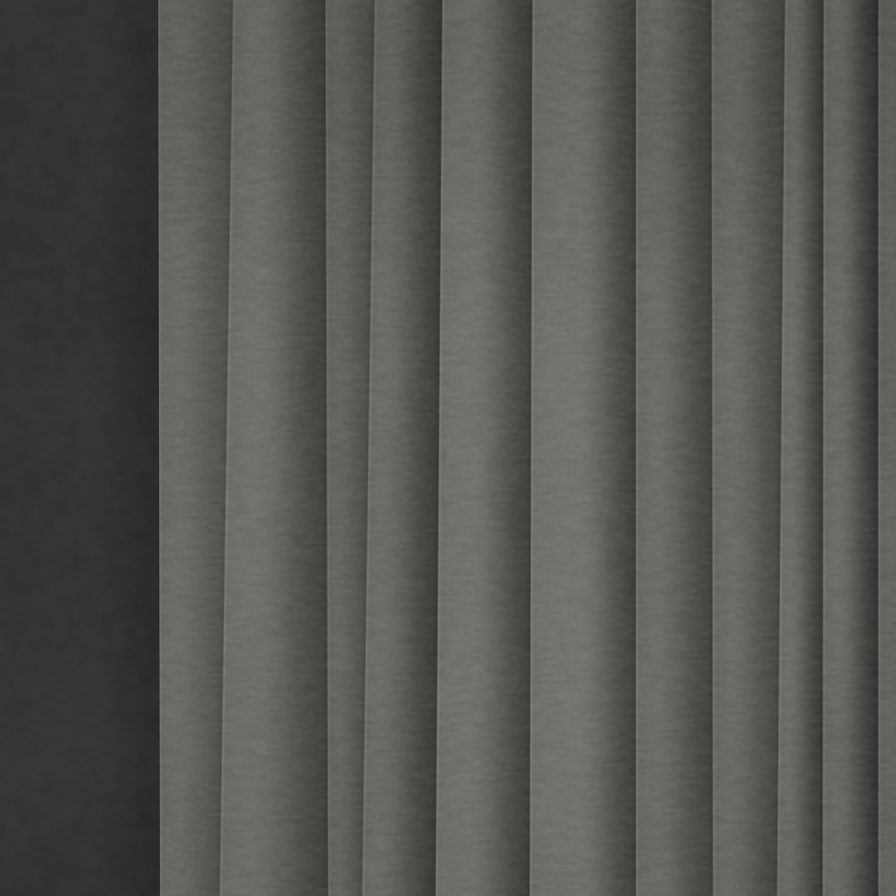
Give the GLSL for this texture, as a three.js fragment shader.

```glsl
// Grey pleated curtain hanging beside a dark plaster wall.
varying vec2 vUv;

float hash(vec2 p) {
  vec3 q = fract(p.xyx * vec3(0.1031, 0.1030, 0.0973));
  q += dot(q, q.yzx + 33.33);
  return fract((q.x + q.y) * q.z);
}

float noise(vec2 p) {
  vec2 cell = floor(p), f = fract(p);
  f = f * f * (3.0 - 2.0 * f);
  return mix(mix(hash(cell), hash(cell + vec2(1, 0)), f.x),
             mix(hash(cell + vec2(0, 1)), hash(cell + vec2(1, 1)), f.x), f.y);
}

float fbm(vec2 p) {
  float sum = 0.0, amp = 0.5;
  for (int i = 0; i < 4; i++) {
    sum += amp * noise(p);
    p = p * 2.03 + 17.1;
    amp *= 0.5;
  }
  return sum;
}

// Paints one pleat over all that lies right of its left edge, then moves that edge.
// right holds the bottom and top of the next crease; plateau is where shading starts.
void pleat(inout float tone, inout vec2 left, vec2 p, vec2 right,
           float lit, float dark, float plateau) {
  float start = mix(left.x, left.y, p.y);
  float end = mix(right.x, right.y, p.y);
  float t = clamp((p.x - start) / (end - start), 0.0, 1.0);
  float shade = mix(lit, dark, smoothstep(plateau, 1.02, t));
  shade -= 0.025 * exp(-t * 9.0);
  shade += 0.045 * exp(-pow((p.x - start - 0.0015) / 0.0016, 2.0));
  shade -= 0.05 * exp(-max(end - p.x, 0.0) / 0.0025);
  tone = mix(tone, shade, smoothstep(-0.0013, 0.0013, p.x - start));
  left = right;
}

void main() {
  vec2 p = vUv;

  // Wall: mottled, darker beside the curtain
  float wall = 0.204 + 0.035 * (fbm(p * vec2(5.0, 7.0)) - 0.47);
  wall += 0.03 * (fbm(p * 75.0) - 0.47) + 0.012 * (p.y - 0.5) * (p.y - 0.5);
  wall -= 0.035 * smoothstep(0.10, 0.178, p.x);

  // Pleats from left to right
  float tone = 0.0;
  vec2 edge = vec2(0.178, 0.176);
  float curtain = smoothstep(-0.0013, 0.0013, p.x - mix(edge.x, edge.y, p.y));
  pleat(tone, edge, p, vec2(0.245, 0.260), 0.415, 0.325, 0.25);
  pleat(tone, edge, p, vec2(0.366, 0.363), 0.435, 0.265, 0.28);
  pleat(tone, edge, p, vec2(0.404, 0.418), 0.395, 0.315, 0.25);
  pleat(tone, edge, p, vec2(0.486, 0.4935), 0.420, 0.245, 0.18);
  pleat(tone, edge, p, vec2(0.591, 0.594), 0.440, 0.260, 0.35);
  pleat(tone, edge, p, vec2(0.7095, 0.7095), 0.445, 0.265, 0.45);
  pleat(tone, edge, p, vec2(0.7955, 0.794), 0.420, 0.270, 0.25);
  pleat(tone, edge, p, vec2(0.867, 0.876), 0.415, 0.285, 0.25);
  pleat(tone, edge, p, vec2(0.918, 0.919), 0.420, 0.245, 0.20);
  pleat(tone, edge, p, vec2(0.980, 0.980), 0.415, 0.215, 0.25);
  pleat(tone, edge, p, vec2(1.050, 1.050), 0.390, 0.270, 0.15);

  // Soft light across the height, then horizontal weave
  tone *= 1.02 - 0.09 * smoothstep(0.6, 1.0, p.y) - 0.03 * smoothstep(0.3, 0.0, p.y);
  tone += 0.02 * (fbm(p * vec2(14.0, 5.0)) - 0.47);
  vec2 warp = vec2(0.0, 0.004 * noise(p * 24.0));
  tone += 0.028 * (noise((p + warp) * vec2(75.0, 270.0)) - 0.5);
  tone += 0.018 * (noise(p * 260.0) - 0.5);

  vec3 wallColor = wall * vec3(1.01, 0.99, 0.965);
  vec3 clothColor = tone * vec3(1.012, 0.995, 0.95);
  gl_FragColor = vec4(mix(wallColor, clothColor, curtain), 1.0);
}
```
